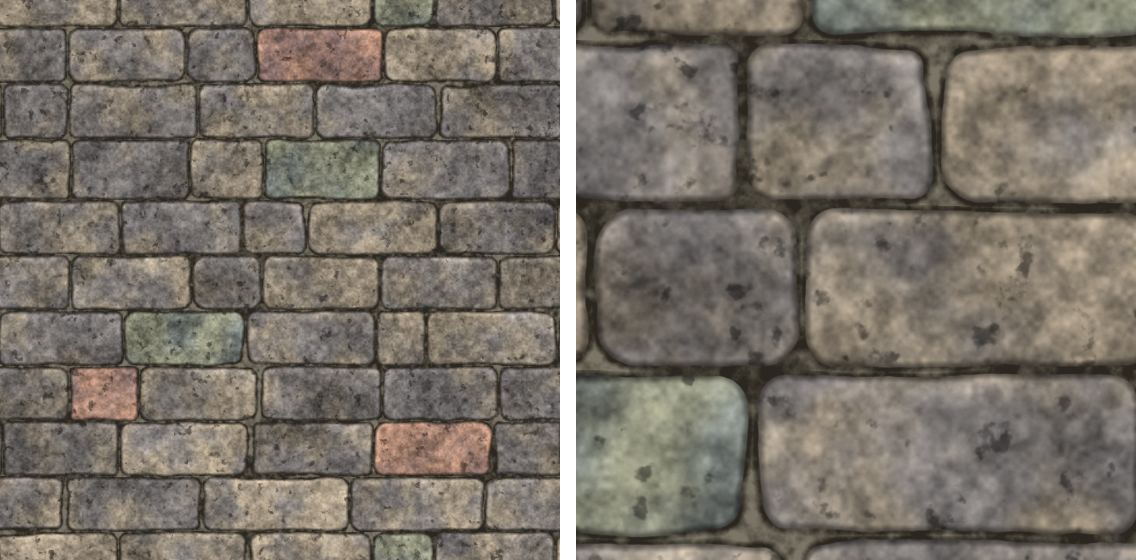
Left: the whole. Right: its middle third, enlarged.
Reproduce this texture procedurally as a Shadertoy shader.

```glsl
// Weathered stone block wall: ten courses of rounded blocks in dark crumbling mortar.

const float COURSES = 10.0;
const float HALF_GAP = 0.0028;
const vec3 TAN = vec3(0.535, 0.490, 0.425);
const vec3 SLATE = vec3(0.430, 0.415, 0.410);
const vec3 ROSE = vec3(1.14, 0.97, 0.95);
const vec3 MOSS = vec3(0.93, 1.02, 1.00);
const vec3 MORTAR_DARK = vec3(0.17, 0.15, 0.12);
const vec3 MORTAR_LIGHT = vec3(0.48, 0.46, 0.40);

// Position of the short block in each course (5 = four long blocks only)
const int SHORT_BLOCK[10] = int[10](1, 0, 1, 2, 1, 3, 0, 4, 5, 3);
// Block numbers with an unusual tint
const ivec3 ROSE_BLOCKS = ivec3(2, 30, 38);
const ivec3 MOSS_BLOCKS = ivec3(12, 26, 48);

float hash(vec2 p) {
    vec3 h = fract(vec3(p.xyx) * 0.1031);
    h += dot(h, h.yzx + 33.33);
    return fract((h.x + h.y) * h.z);
}

float noise(vec2 p) {
    vec2 i = floor(p), f = fract(p);
    f = f * f * (3.0 - 2.0 * f);
    return mix(mix(hash(i), hash(i + vec2(1, 0)), f.x),
               mix(hash(i + vec2(0, 1)), hash(i + vec2(1, 1)), f.x), f.y);
}

float fbm(vec2 p) {
    float sum = 0.0, amp = 0.533;
    for (int i = 0; i < 4; i++) {
        sum += amp * noise(p);
        p = mat2(1.6, 1.2, -1.2, 1.6) * p + 17.3;
        amp *= 0.5;
    }
    return sum;
}

float roundedBox(vec2 p, vec2 halfSize, float radius) {
    vec2 q = abs(p) - halfSize + radius;
    return length(max(q, 0.0)) + min(max(q.x, q.y), 0.0) - radius;
}

// Left edge of block i, measured from the start of its course
float jointX(int i, int course) {
    int shortBlock = SHORT_BLOCK[course];
    float total = shortBlock < 5 ? 4.5 : 4.0;
    float x = (float(i) - (i > shortBlock ? 0.5 : 0.0)) / total;
    float jitter = 0.03 * (hash(vec2(i, course) + 5.7) - 0.5);
    return (i == 0 || x > 0.999) ? x : x + jitter;
}

// Finds the block at p: returns its number, centred position and half size
int findBlock(vec2 p, out vec2 local, out vec2 halfSize) {
    float v = mod((1.0 - p.y) * COURSES - 0.482, COURSES);
    v -= 0.13 * smoothstep(2.0, 3.0, v) * (1.0 - v / COURSES);
    int course = int(clamp(floor(v), 0.0, COURSES - 1.0));
    float start = (course % 2 == 0 ? 0.122 : 0.0) + 0.02 * (hash(vec2(course, 3.1)) - 0.5);
    float x = fract(p.x - start);
    int block = 0;
    float left = 0.0, right = 1.0;
    for (int i = 0; i < 5; i++) {
        float a = jointX(i, course), b = jointX(i + 1, course);
        if (x >= a && x < b) { block = i; left = a; right = b; }
    }
    local = vec2(x - 0.5 * (left + right), (0.5 - fract(v)) / COURSES);
    halfSize = 0.5 * vec2(right - left, 1.0 / COURSES);
    return course * 5 + block;
}

vec3 stoneColor(vec2 p, int id) {
    float seed = hash(vec2(id, 11.0));
    vec2 shift = vec2(seed * 40.0, float(id) * 1.7);
    float blotch = fbm(p * 13.0 + shift);
    float hue = fbm(p * 18.0 + shift.yx + 60.0);
    vec3 col = mix(SLATE, TAN, smoothstep(0.25, 0.75, hue + 0.3 * (seed - 0.5)));
    if (any(equal(ivec3(id), ROSE_BLOCKS))) col *= ROSE;
    if (any(equal(ivec3(id), MOSS_BLOCKS))) col *= MOSS;
    // Stains, rough grain and small pits
    float grain = fbm(p * 95.0);
    float speck = noise(p * 270.0 + 8.0);
    col *= 1.04 + 0.12 * (seed - 0.5) + 0.75 * (blotch - 0.5)
         + 0.75 * (grain - 0.5) + 0.22 * (speck - 0.5);
    float pits = smoothstep(0.66, 0.82, fbm(p * 75.0 + 31.0));
    return col * (1.0 - 0.4 * pits);
}

vec3 mortarColor(vec2 p, float depth) {
    float crumbs = fbm(p * 130.0 + 4.0);
    float fill = smoothstep(0.0005, 0.0055, depth) * smoothstep(0.2, 0.6, noise(p * 20.0));
    float light = clamp(0.1 + 0.75 * fill + 1.5 * (crumbs - 0.5), 0.0, 1.0);
    return mix(MORTAR_DARK, MORTAR_LIGHT, light);
}

void mainImage(out vec4 fragColor, in vec2 fragCoord) {
    vec2 p = fragCoord / iResolution.xy;
    float pixel = 1.0 / min(iResolution.x, iResolution.y);

    // Uneven outlines
    vec2 wobble = vec2(noise(p * 24.0), noise(p * 24.0 + 50.0)) - 0.5;
    vec2 local, halfSize;
    int id = findBlock(p + 0.004 * wobble, local, halfSize);
    float radius = mix(0.009, 0.022, hash(vec2(id, 23.0)));
    float d = roundedBox(local, halfSize - HALF_GAP, radius);
    d += 0.004 * smoothstep(0.55, 0.9, noise(p * 11.0 + 70.0));
    d += 0.003 * (fbm(p * 60.0 + 9.0) - 0.5);

    // Worn rims: pale on the shoulder, shaded towards the joint and below
    vec3 stone = stoneColor(p, id);
    float rim = smoothstep(-0.016, -0.006, d);
    float lit = local.y / halfSize.y;
    stone *= 1.0 + rim * (0.06 + 0.08 * lit);
    stone *= mix(0.58, 1.0, smoothstep(0.0, -0.005, d));

    vec3 col = mix(stone, mortarColor(p, d), smoothstep(-pixel, pixel, d));
    fragColor = vec4(clamp(col, 0.0, 1.0), 1.0);
}
```
